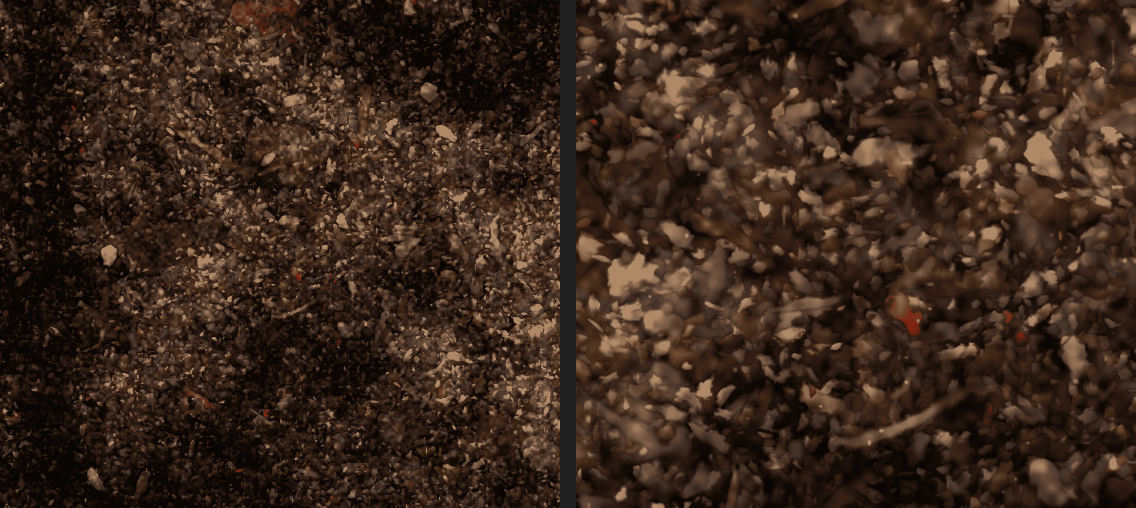
Left, the full canvas; right, a detail of the centre.
Give the GLSL for this texture, as a WebGL 1 fragment shader.

```glsl
precision highp float;
uniform vec2 u_resolution;

// Soil colours, from hollow to splinter
const vec3 HOLLOW = vec3(0.03, 0.018, 0.01);
const vec3 PEAT   = vec3(0.07, 0.04, 0.02);
const vec3 LOAM   = vec3(0.17, 0.10, 0.07);
const vec3 ASH    = vec3(0.27, 0.20, 0.16);
const vec3 RUST   = vec3(0.26, 0.16, 0.09);
const vec3 TAN    = vec3(0.40, 0.29, 0.22);
const vec3 STRAW  = vec3(0.62, 0.48, 0.36);
const vec3 EMBER  = vec3(0.50, 0.14, 0.06);

// Lighting and texture
const vec2  LIGHT = vec2(-0.4, 0.9);
const float SOFTNESS = 0.0018;
const float SHADOW = 0.5;
const float DOME = 0.6;
const float RAGGED = 0.85;
const float CHIPPED = 0.5;
const float GROUND_TONE = 0.6;
const float HOLLOW_DEPTH = 5.2;
const float PIT_DEPTH = 2.4;
const float GRIT_CELLS = 150.0;
const float GRIT = 1.7;
const float CONTRAST = 1.08;

float hash(vec2 p) {
  return fract(sin(dot(p, vec2(127.1, 311.7))) * 43758.5453);
}

float noise(vec2 p) {
  vec2 i = floor(p), f = fract(p);
  f = f * f * (3.0 - 2.0 * f);
  return mix(mix(hash(i), hash(i + vec2(1, 0)), f.x),
             mix(hash(i + vec2(0, 1)), hash(i + vec2(1, 1)), f.x), f.y);
}

float fbm(vec2 p) {
  float sum = 0.0, amp = 0.5;
  for (int i = 0; i < 5; i++) {
    sum += amp * noise(p);
    p = mat2(1.6, 1.2, -1.2, 1.6) * p + 7.3;
    amp *= 0.5;
  }
  return sum;
}

// Scatters lit, ragged lumps over a surface of (tone, warmth)
vec2 scatter(vec2 surface, vec2 p, float cells, float share,
             float size, float stretch, float tone, float spread) {
  vec2 q = p * cells + cells * 0.37;
  float ragged = (noise(q * 3.1) - 0.5) * RAGGED + (noise(q * 7.0) - 0.5) * CHIPPED;
  for (int j = -1; j <= 1; j++) {
    for (int i = -1; i <= 1; i++) {
      vec2 id = floor(q) + vec2(i, j);
      vec2 key = id + cells * 1.73;
      if (hash(key) > share) continue;
      vec2 d = q - id - 0.2 - 0.6 * vec2(hash(key + 11.3), hash(key + 23.9));
      float angle = 6.2832 * hash(key + 37.1);
      float c = cos(angle), s = sin(angle);
      float radius = size * mix(0.4, 1.0, hash(key + 41.7));
      float slim = mix(1.0 + 0.5 * (stretch - 1.0), stretch, hash(key + 53.3));
      vec2 e = vec2(c * d.x + s * d.y, (c * d.y - s * d.x) * slim) / radius;
      float r = length(e) + ragged;
      float edge = min(SOFTNESS * cells * slim / radius, 0.45);
      float cover = 1.0 - smoothstep(1.0 - edge, 1.0 + edge, r);
      float shade = 1.0 - smoothstep(0.8, 1.6, r - 0.25 * dot(d, LIGHT) / radius);
      float pick = hash(key + 67.9);
      float lump = tone + spread * (pick * pick - 0.33)
                 + DOME * dot(d, LIGHT) / radius - 0.55 * r * r;
      surface.x -= SHADOW * shade;
      surface = mix(surface, vec2(lump, hash(key + 71.3)), cover);
    }
  }
  return surface;
}

// Tone 0 is peat, 4 is straw; warmth shifts ash to rust and ember
vec3 soilColour(float tone, float warmth) {
  vec3 mid = mix(ASH, RUST, smoothstep(0.35, 0.7, warmth));
  mid = mix(mid, EMBER, smoothstep(0.97, 0.99, warmth));
  vec3 high = mix(TAN, RUST * 1.6, 0.6 * smoothstep(0.65, 0.95, warmth));
  vec3 col = mix(HOLLOW, PEAT, clamp(tone + 1.0, 0.0, 1.0));
  col = mix(col, LOAM, clamp(tone, 0.0, 1.0));
  col = mix(col, mid, clamp(tone - 1.0, 0.0, 1.0));
  col = mix(col, high, clamp(tone - 2.0, 0.0, 1.0));
  return mix(col, STRAW, clamp(tone - 3.0, 0.0, 1.3));
}

void main() {
  vec2 p = gl_FragCoord.xy / u_resolution.y;
  vec2 bent = p + 0.02 * (vec2(fbm(p * 28.0), fbm(p * 28.0 + 40.0)) - 0.5);

  // Loose ground
  vec2 soil = vec2(GROUND_TONE + 3.0 * (fbm(p * 45.0) - 0.5), noise(p * 30.0));

  // Crumbs and clods, coarse to fine
  soil = scatter(soil, bent, 19.0, 0.65, 0.60, 1.8, 1.7, 1.6);
  soil = scatter(soil, bent, 83.0, 0.75, 0.62, 1.8, 1.8, 2.0);
  soil = scatter(soil, bent, 5.0, 0.25, 0.42, 1.3, 1.5, 0.8);
  soil = scatter(soil, bent, 37.0, 0.65, 0.60, 2.2, 1.9, 2.2);
  soil = scatter(soil, bent, 71.0, 0.50, 0.60, 2.0, 2.0, 2.4);

  // Fibres, twigs and wood chips
  soil = scatter(soil, bent, 15.0, 0.35, 0.65, 9.0, 1.8, 1.8);
  soil = scatter(soil, bent, 3.3, 0.10, 0.45, 11.0, 2.0, 0.8);
  soil = scatter(soil, bent, 13.0, 0.11, 0.34, 2.4, 3.1, 1.8);

  // Broad hollows, pits, fine grit and glints
  float tone = soil.x + HOLLOW_DEPTH * (fbm(p * 5.0 + 3.7) - 0.48);
  tone += PIT_DEPTH * (fbm(p * 17.0 + 21.0) - 0.48);
  tone += GRIT * (noise(p * GRIT_CELLS) - 0.5);
  tone += 0.9 * (noise(bent * 75.0 + 9.0) - 0.5);
  tone += 2.0 * smoothstep(0.90, 1.0, noise(p * 125.0 + 5.0));
  tone = 1.1 + CONTRAST * (tone - 1.1);

  gl_FragColor = vec4(soilColour(tone, soil.y), 1.0);
}
```
